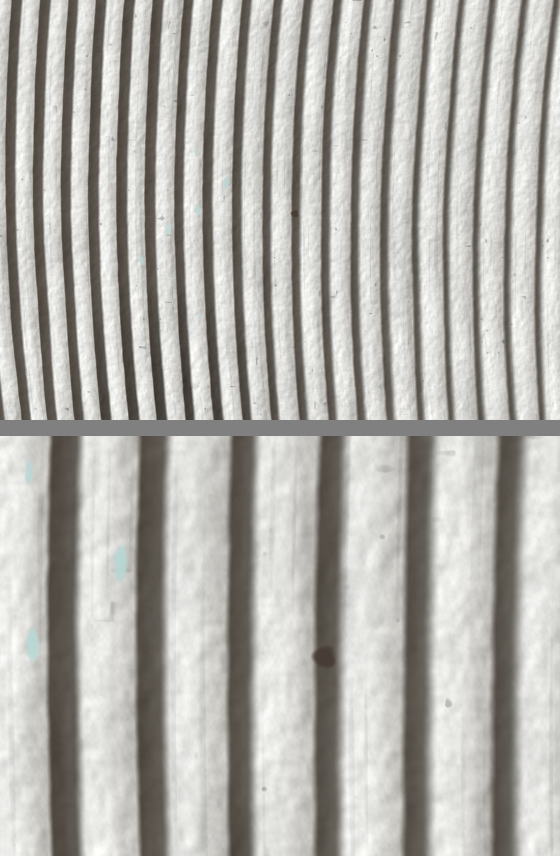
Top, the full canvas; bottom, a detail of the centre.
This texture is drawn by a Shadertoy shader. Its source:

```glsl
const vec3 LIT = vec3(0.91, 0.91, 0.90);
const vec3 DIM = vec3(0.75, 0.745, 0.725);
const vec3 SHADOW = vec3(0.31, 0.28, 0.25);
const vec3 BOUNCE = vec3(0.43, 0.425, 0.40);
const vec3 MINT = vec3(0.72, 0.85, 0.84);
const vec3 PIT = vec3(0.27, 0.23, 0.20);

float hash(vec2 p) {
    vec3 q = fract(p.xyx * 0.1031);
    q += dot(q, q.yzx + 33.33);
    return fract((q.x + q.y) * q.z);
}

float noise(vec2 p) {
    vec2 i = floor(p), f = fract(p);
    f = f * f * (3.0 - 2.0 * f);
    float low = mix(hash(i), hash(i + vec2(1, 0)), f.x);
    float high = mix(hash(i + vec2(0, 1)), hash(i + vec2(1, 1)), f.x);
    return mix(low, high, f.y);
}

float fbm(vec2 p) {
    float sum = 0.0, amp = 0.5;
    for (int i = 0; i < 4; i++) {
        sum += amp * noise(p);
        p = p * 2.03 + 17.0;
        amp *= 0.5;
    }
    return sum;
}

// Undo the bow of the ridges; the bend tilts from left to right
float straighten(vec2 p, float across) {
    float s = p.y - 0.5;
    return p.x - 0.095 * s * s + (0.024 - 0.060 * across) * s;
}

// Ridge number at x; the spacing grows to the right
float ridgeIndex(float x) {
    const float first = 0.0434, spacing = 0.0651, growth = 0.00027;
    float root = sqrt(spacing * spacing + 4.0 * growth * (x - first));
    return (root - spacing) / (2.0 * growth);
}

// 1 on the ridge, 0 in the groove
float ridgeMask(float t, float edge, float rise, float soft) {
    float fall = smoothstep(edge - soft, edge + soft, t);
    return 1.0 - fall * (1.0 - smoothstep(min(rise, 1.0 - soft), 1.0, t));
}

// Chipped paint scattered along a few ridges
float paintFlecks(float index, float y, float chips) {
    float mask = 0.0;
    for (int i = 0; i < 8; i++) {
        float k = float(i);
        float ridge = 4.0 + floor(4.0 * hash(vec2(k, 3.0))) + 0.25 + 0.25 * hash(vec2(k, 7.0));
        float height = 0.2 + 0.55 * (k + hash(vec2(k, 11.0))) / 8.0;
        vec2 d = vec2((index - ridge) * 0.067, (y - height) * 0.35);
        float size = 0.004 + 0.005 * hash(vec2(k, 19.0));
        mask = max(mask, 1.0 - smoothstep(0.5 * size, size, length(d)));
    }
    return mask * smoothstep(0.42, 0.54, chips);
}

void mainImage(out vec4 fragColor, in vec2 fragCoord) {
    vec2 p = fragCoord / iResolution.y;
    float across = fragCoord.x / iResolution.x;
    float x = straighten(p, across);
    vec2 q = vec2(x, p.y);

    // Ridges with slightly wandering edges
    float index = ridgeIndex(x) + 0.06 * (noise(q * vec2(9.0, 4.0)) - 0.5)
                + 0.035 * (fbm(q * vec2(50.0, 35.0)) - 0.47);
    float t = fract(index);
    float side = smoothstep(0.2, 0.9, across);
    float edge = mix(0.58, 0.65, side) + 0.06 * (hash(vec2(floor(index), 5.0)) - 0.5);
    float soft = max(mix(0.035, 0.065, side), 0.75 / (0.068 * iResolution.y));
    float ridge = ridgeMask(t, edge, mix(0.88, 0.76, side), soft);

    // Clay surface: shading, mottle, grain and faint lengthwise scratches
    float tint = hash(vec2(floor(index + 0.25), 9.0)) - 0.5;
    float mottle = fbm(q * vec2(22.0, 12.0)) - 0.47;
    vec2 g = q * vec2(95.0, 70.0);
    float relief = fbm(g) - fbm(g + vec2(0.45, -0.3));
    float scratch = smoothstep(0.72, 0.9, noise(q * vec2(170.0, 5.0)));
    float turn = smoothstep(0.15, edge, t) * (1.0 - smoothstep(edge, 0.95, t));
    vec3 clay = mix(LIT, DIM, turn);
    clay += 0.03 * tint + 0.12 * mottle + 0.20 * relief - 0.05 * scratch;

    // Groove: deep beside the ridge, lighter where light bounces in
    float depth = smoothstep(edge, 1.0, t) * mix(0.6, 1.0, side);
    vec3 groove = mix(SHADOW, BOUNCE, depth + 0.25 * side);
    groove *= 1.0 - 0.25 * smoothstep(0.35, 0.0, length(p - vec2(0.42, 0.05)));
    groove += 0.06 * mottle + 0.06 * relief;
    vec3 color = mix(groove, clay, ridge);

    // Wear: specks, flecks and one small pit
    float speck = smoothstep(0.90, 0.98, noise(q * 75.0)) * smoothstep(0.5, 0.7, noise(q * 13.0));
    color *= 1.0 - 0.22 * speck * ridge;
    color = mix(color, MINT, 0.85 * paintFlecks(index, p.y, fbm(q * 85.0)));
    float pitDistance = length((p - vec2(0.703, 0.491)) * vec2(1.0, 1.2));
    pitDistance += 0.006 * (noise(p * 130.0) - 0.5);
    color = mix(color, PIT, 0.9 * (1.0 - smoothstep(0.005, 0.011, pitDistance)));

    fragColor = vec4(clamp(color, 0.0, 1.0), 1.0);
}
```
